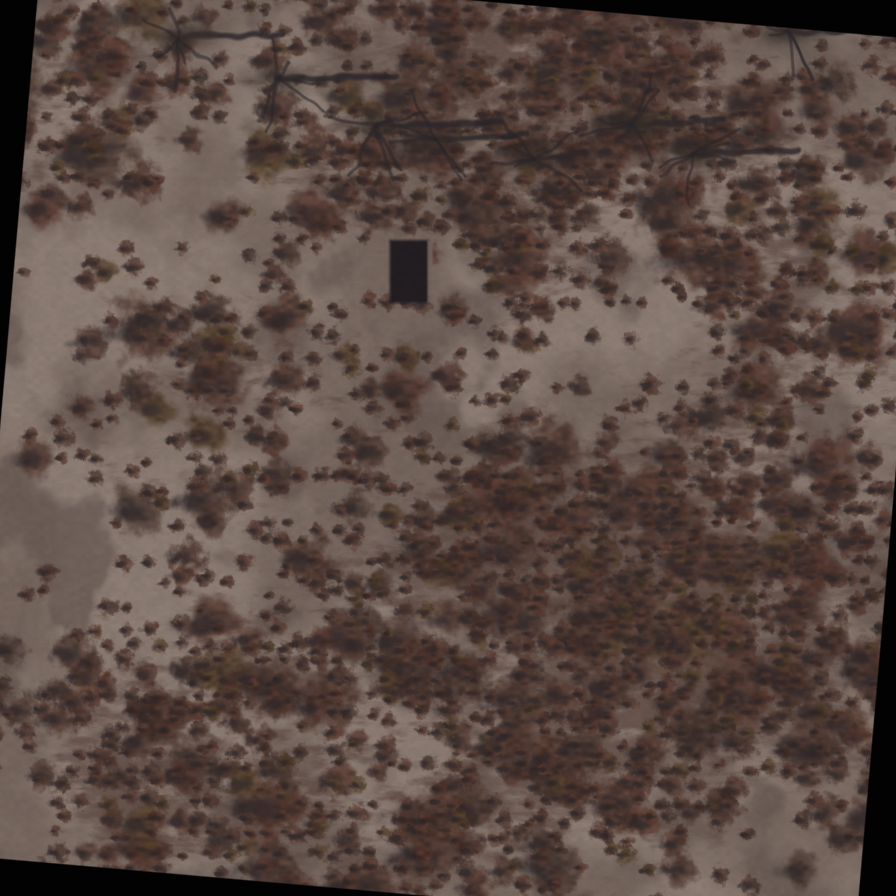
This texture is drawn by a Shadertoy shader. Its source:

```glsl
const float TILT = 0.087;          // rotation of the ground sheet, radians
const float SHRUB_SOFTNESS = 0.42;
const float GRAIN = 0.05;
const int TREE_COUNT = 8;
const int BRANCH_COUNT = 6;
const vec2 HUT_CENTER = vec2(0.457, 0.697);
const vec2 HUT_HALF = vec2(0.021, 0.034);
const vec3 BORDER = vec3(0.008);
const vec3 SAND = vec3(0.535, 0.475, 0.440);
const vec3 DUST = vec3(0.445, 0.385, 0.355);
const vec3 LITTER = vec3(0.355, 0.280, 0.252);
const vec3 RUST = vec3(0.315, 0.195, 0.160);
const vec3 UMBER = vec3(0.270, 0.205, 0.180);
const vec3 OLIVE = vec3(0.300, 0.240, 0.150);
const vec3 SHADOW = vec3(0.160, 0.140, 0.155);

float hash(vec2 p) {
    return fract(sin(dot(p, vec2(127.1, 311.7))) * 43758.5453);
}

float noise(vec2 p) {
    vec2 i = floor(p), f = fract(p);
    f = f * f * (3.0 - 2.0 * f);
    return mix(mix(hash(i), hash(i + vec2(1, 0)), f.x),
               mix(hash(i + vec2(0, 1)), hash(i + vec2(1, 1)), f.x), f.y);
}

float fbm(vec2 p) {
    float sum = 0.0, amp = 0.533;
    for (int i = 0; i < 4; i++) {
        sum += amp * noise(p);
        p = mat2(0.8, 0.6, -0.6, 0.8) * p * 2.03 + 17.3;
        amp *= 0.5;
    }
    return sum;
}

float bump(vec2 p, vec2 center, vec2 size) {
    vec2 d = (p - center) / size;
    return exp(-dot(d, d));
}

// Share of the ground held by shrubs
float density(vec2 p) {
    float d = 0.20 + 0.50 * bump(p, vec2(0.70, 0.32), vec2(0.23, 0.24));
    d += 0.48 * bump(p, vec2(0.24, 0.08), vec2(0.28, 0.17));
    d += 0.48 * bump(p, vec2(0.68, 0.86), vec2(0.36, 0.20));
    return d + 0.9 * (fbm(p * 7.0 + 4.0) - 0.5);
}

float segment(vec2 p, vec2 a, vec2 b) {
    vec2 pa = p - a, ba = b - a;
    return length(pa - ba * clamp(dot(pa, ba) / dot(ba, ba), 0.0, 1.0));
}

// One jittered layer of shrubs, each with a shadow cast to the left
vec3 shrubs(vec3 col, vec2 p, float cells, float seed) {
    vec2 g = p * cells;
    float ragged = 1.5 * (fbm(g * 3.5 + seed) - 0.5);
    float leaf = 0.75 + 0.5 * noise(p * vec2(130.0, 190.0) + seed);
    for (int j = -1; j <= 1; j++)
    for (int i = -1; i <= 1; i++) {
        vec2 id = floor(g) + vec2(i, j);
        vec2 key = id + seed;
        vec2 c = id + 0.15 + 0.7 * vec2(hash(key), hash(key + 31.7));
        float present = step(hash(key + 57.3), density(c / cells) * 1.1);
        float r = mix(0.26, 0.52, hash(key + 83.1));
        vec2 d = (g - c) / r;
        float crown = 1.0 - smoothstep(1.0 - SHRUB_SOFTNESS, 1.0 + SHRUB_SOFTNESS,
                                       length(d) + ragged);
        float shade = 1.0 - smoothstep(0.15, 1.1,
                          length((d + vec2(0.55, 0.1)) * vec2(0.85, 1.7)) + 0.6 * ragged);
        float kind = hash(key + 11.9);
        vec3 leafColor = mix(mix(UMBER, RUST, kind), OLIVE, 0.7 * step(0.9, kind));
        col = mix(col, leafColor * leaf, 0.78 * crown * present);
        col = mix(col, SHADOW, 0.65 * shade * present);
    }
    return col;
}

// Bare trees: thin limbs and a long level shadow
vec3 bareTrees(vec3 col, vec2 p) {
    vec2 q = p + 0.006 * (vec2(noise(p * 60.0), noise(p * 60.0 + 9.0)) - 0.5);
    for (int t = 0; t < TREE_COUNT; t++) {
        float k = float(t);
        vec2 root = vec2(0.20 + 0.75 * fract(k * 0.382),
                         0.82 + 0.16 * hash(vec2(k, 5.0)));
        float span = mix(0.05, 0.15, hash(vec2(k, 8.0)));
        float trunk = segment(q, root, root + vec2(span, 0.004));
        float blot = bump(q, root, vec2(0.035, 0.014)) * (0.4 + fbm(p * 50.0));
        col = mix(col, SHADOW, 0.8 * (1.0 - smoothstep(0.001, 0.006, trunk)));
        col = mix(col, mix(OLIVE, SHADOW, 0.7), 0.75 * min(blot, 1.0));
        for (int b = 0; b < BRANCH_COUNT; b++) {
            vec2 key = vec2(k, float(b) + 20.0);
            float angle = 6.2832 * hash(key);
            vec2 tip = root + vec2(cos(angle), sin(angle)) * mix(0.02, 0.065, hash(key + 3.0));
            float limb = segment(q, root, tip);
            col = mix(col, SHADOW, 0.55 * (1.0 - smoothstep(0.0005, 0.003, limb)));
        }
    }
    return col;
}

float box(vec2 p, vec2 halfSize) {
    vec2 d = abs(p) - halfSize;
    return length(max(d, 0.0)) + min(max(d.x, d.y), 0.0);
}

void mainImage(out vec4 fragColor, in vec2 fragCoord) {
    vec2 p = fragCoord / iResolution.xy;
    float pixel = 1.0 / iResolution.y;

    // Sand, dull patches and streaked litter
    vec3 col = mix(DUST, SAND, smoothstep(0.28, 0.62, fbm(p * 9.0)));
    col = mix(col, DUST * 0.87, 0.7 * smoothstep(0.54, 0.72, fbm(p * 13.0 + 40.0)));
    float streak = fbm(p * vec2(45.0, 110.0));
    col = mix(col, LITTER, 0.75 * smoothstep(0.35, 0.8, density(p) + 0.8 * (streak - 0.5)));

    // Growth from large to small
    col = shrubs(col, p, 15.0, 3.0);
    col = shrubs(col, p, 27.0, 71.0);
    col = shrubs(col, p, 52.0, 139.0);
    col = bareTrees(col, p);

    // Hut with a pale wall on its right
    vec2 h = p - HUT_CENTER;
    col = mix(col, SHADOW * 0.8, 1.0 - smoothstep(-0.002, 0.004, box(h, HUT_HALF)));
    float wall = box(h - vec2(HUT_HALF.x + 0.002, 0.0), vec2(0.002, HUT_HALF.y));
    col = mix(col, DUST, 0.85 * (1.0 - smoothstep(-0.001, 0.003, wall)));

    // Fine grain and tilted sheet edge
    col *= 1.0 + GRAIN * 2.0 * (fbm(p * vec2(150.0, 190.0)) - 0.5);
    vec2 c = p - 0.5;
    vec2 sheet = mat2(cos(TILT), sin(TILT), -sin(TILT), cos(TILT)) * c;
    float edge = max(abs(sheet.x), abs(sheet.y)) - 0.5;
    fragColor = vec4(mix(col, BORDER, smoothstep(-pixel, pixel, edge)), 1.0);
}
```
